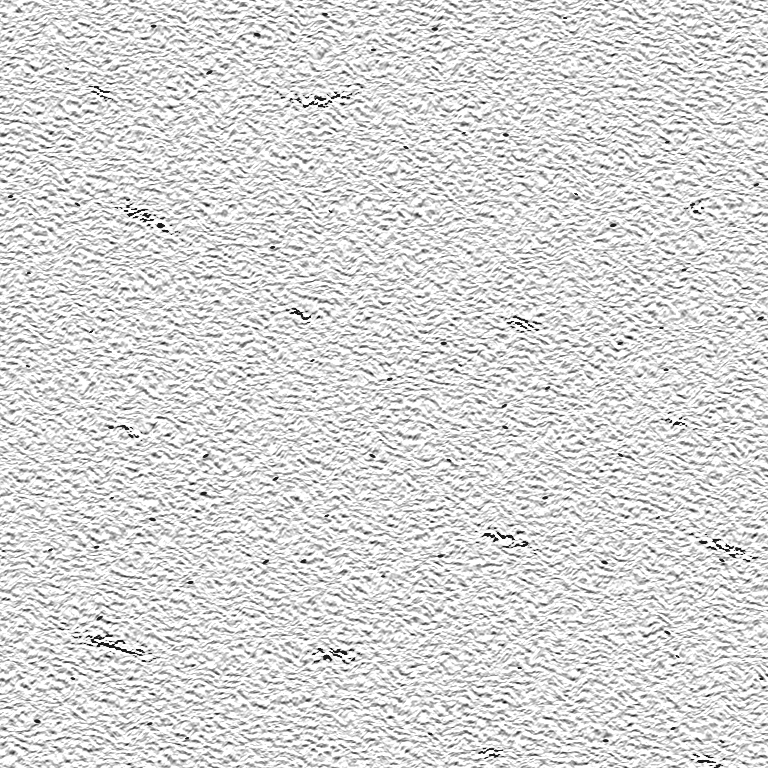
This texture is drawn by a WebGL 1 fragment shader. Its source:

```glsl
precision highp float;
// Rough white plaster lit from one side: fine, short horizontal ripples with
// small dark pits and a few scuffed streaks. Layers of gradient noise are
// embossed along y, scaled to unit spread and turned into clipped grey tones.

uniform vec2 u_resolution;

const vec2 RIPPLE_FREQ = vec2(97.0, 203.0);   // cells across the canvas
const vec2 DETAIL_FREQ = vec2(163.0, 317.0);
const vec2 GRAIN_FREQ = vec2(291.0, 457.0);
const vec3 LAYER_WEIGHTS = vec3(1.0, 0.75, 0.42);
const float EMBOSS_SPREAD = 0.32;             // deviation of one embossed layer
const float WARP_FREQ = 31.0;
const float WARP_AMOUNT = 0.008;
const float LAYER_SHEAR = 0.22;
const float BASE_TONE = 0.902;
const float RELIEF = 0.225;                   // darkening per deviation
const float INK_TONE = 0.1;
const float PIT_CELLS = 13.0;
const float PIT_CHANCE = 0.42;
const vec2 PIT_RADIUS = vec2(0.0045, 0.0024);
const int SCUFF_COUNT = 14;
const float SCUFF_THRESHOLD = 2.9;            // deviations needed off the scuffs
const vec2 SCATTER_STEP = vec2(0.7549, 0.5698);

float hash(vec2 p) {
  return fract(sin(dot(p, vec2(127.1, 311.7))) * 43758.5453);
}

float cornerSlope(vec2 cell, vec2 offset) {
  float angle = 6.2832 * hash(cell);
  return dot(vec2(cos(angle), sin(angle)), offset);
}

float gradientNoise(vec2 p) {
  vec2 cell = floor(p);
  vec2 f = p - cell;
  vec2 blend = f * f * (3.0 - 2.0 * f);
  vec2 e = vec2(1.0, 0.0);
  float low = mix(cornerSlope(cell, f), cornerSlope(cell + e.xy, f - e.xy), blend.x);
  float high = mix(cornerSlope(cell + e.yx, f - e.yx),
                   cornerSlope(cell + e.xx, f - e.xx), blend.x);
  return mix(low, high, blend.y);
}

// Height difference over one cell along y: keeps only the horizontal ripples.
float emboss(vec2 p) {
  return gradientNoise(p + vec2(0.0, 1.0)) - gradientNoise(p);
}

// Ripple shading with roughly zero mean and unit deviation.
float ripples(vec2 p) {
  vec2 rising = vec2(p.x, p.y - LAYER_SHEAR * p.x);
  vec2 falling = vec2(p.x, p.y + LAYER_SHEAR * p.x);
  vec3 layers = vec3(emboss(falling * RIPPLE_FREQ),
                     emboss(rising * DETAIL_FREQ + 31.7),
                     emboss(p * GRAIN_FREQ + 73.3));
  return dot(layers, LAYER_WEIGHTS) / (EMBOSS_SPREAD * length(LAYER_WEIGHTS));
}

// Isolated dark pits, at most one per grid cell.
float pits(vec2 p) {
  vec2 cell = floor(p * PIT_CELLS);
  vec2 jitter = vec2(hash(cell + 17.3), hash(cell + 41.9));
  vec2 centre = (cell + 0.1 + 0.8 * jitter) / PIT_CELLS;
  vec2 d = p - centre;
  d.y += d.x * (hash(cell + 5.1) - 0.5);
  float size = mix(0.6, 1.1, hash(cell + 63.7));
  float present = step(hash(cell + 88.2), PIT_CHANCE);
  return present * (1.0 - smoothstep(0.6, 1.15, length(d / (PIT_RADIUS * size))));
}

// Strength of the bent, mostly descending scuffed streaks.
float scuffMask(vec2 p) {
  float mask = 0.0;
  for (int i = 0; i < SCUFF_COUNT; i++) {
    float id = float(i);
    vec2 centre = fract(vec2(0.13, 0.88) + id * SCATTER_STEP);
    float size = hash(vec2(id, 3.7));
    float slope = mix(-0.65, 0.15, hash(vec2(id, 9.2)));
    float bend = mix(-4.0, 4.0, hash(vec2(id, 15.4)));
    float halfLength = mix(0.018, 0.072, size * size);
    float halfWidth = mix(0.008, 0.014, size);
    vec2 d = p - centre;
    d.y -= slope * d.x + bend * d.x * d.x;
    float reach = length(d / vec2(halfLength, halfWidth));
    mask = max(mask, 1.0 - smoothstep(0.2, 1.6, reach));
  }
  return mask;
}

void main() {
  vec2 p = gl_FragCoord.xy / u_resolution.y;

  // Bend the rows slightly so the ripples wander and slant.
  vec2 warped = p;
  warped.y += WARP_AMOUNT * gradientNoise(p * WARP_FREQ + 11.5);

  float shade = ripples(warped);
  float tone = clamp(BASE_TONE - RELIEF * shade, 0.0, 1.0);

  // Scuffs blacken the shaded sides of the ripples they cross.
  float mask = scuffMask(p);
  float scuff = smoothstep(0.0, 0.6, shade - SCUFF_THRESHOLD * (1.0 - mask));
  scuff *= smoothstep(0.0, 0.15, mask);

  float ink = max(scuff, pits(p));
  tone = mix(tone, INK_TONE, ink);
  gl_FragColor = vec4(vec3(tone), 1.0);
}
```
